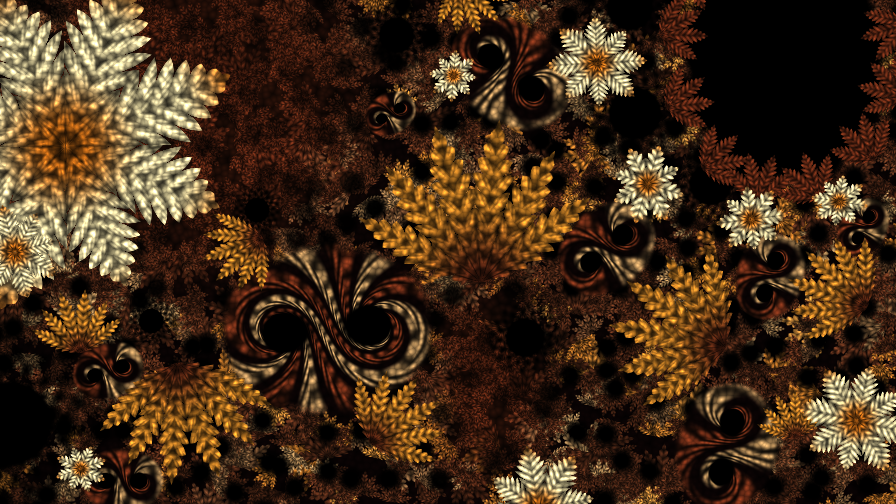
Write a WebGL 2 fragment shader that draws this background.

```glsl
#version 300 es
precision highp float;
// Autumn fractal garden: gold and cream fern leaves, double spirals, dark wells.
// Leaves are folded polar fans with slanted barbs; spirals are the complex
// logarithm of (z - a) / (z + a); a cellular grain adds relief.

uniform vec2 u_resolution;
out vec4 outColor;

#define BARBS 9.0
#define LOBE_WIDTH 1.15
#define TWIST 2.2
#define EYE 0.9
#define REACH 4.5
#define COARSE_CELLS 11.0
#define FINE_CELLS 20.0
#define POCKET_CELLS 13.0
#define GRAIN_CELLS 75.0

const float TAU = 6.283185;
const vec3 BLACK = vec3(.03, .01, .01);
const vec3 UMBER = vec3(.36, .18, .10);
const vec3 RUST = vec3(.37, .15, .075);
const vec3 AMBER = vec3(.78, .42, .09);
const vec3 GOLD = vec3(.80, .51, .15);
const vec3 TAN = vec3(.66, .51, .32);
const vec3 CREAM = vec3(.92, .86, .64);

// Spirals: centre, offset to one eye
const vec4 SPIRALS[9] = vec4[9](
  vec4(.648, .347, .093, .008), vec4(1.014, .856, .045, -.035), vec4(1.204, .507, .035, .03),
  vec4(1.528, .451, .012, .036), vec4(1.713, .549, .012, .024), vec4(1.442, .113, .012, .055),
  vec4(.215, .264, .03, .01), vec4(.243, .046, .036, 0), vec4(.775, .775, .02, .012));
// Gold leaves: base, direction, size
const vec4 LEAVES[9] = vec4[9](
  vec4(.955, .44, 1.66, .335), vec4(1.44, .31, 2.75, .245), vec4(.352, .28, -1.42, .25),
  vec4(.52, .53, 3.7, .13), vec4(.16, .3, 1.7, .13), vec4(.735, .12, .75, .165),
  vec4(1.72, .39, 2.6, .17), vec4(.91, 1.04, -1, .12), vec4(1.58, .13, 1.8, .1));
// Cream stars: centre, size
const vec3 STARS[10] = vec3[10](
  vec3(.13, .71, .37), vec3(1.185, .875, .105), vec3(1.285, .635, .085), vec3(1.49, .565, .075),
  vec3(1.7, .165, .125), vec3(1.07, -.01, .135), vec3(1.665, .6, .06), vec3(.03, .5, .1),
  vec3(.9, .85, .055), vec3(.16, .07, .055));
// Wells: centre, radius
const vec3 WELLS[8] = vec3[8](
  vec3(.787, .93, .05), vec3(.51, .583, .035), vec3(.3, .363, .035), vec3(1.042, .33, .055),
  vec3(1.26, .775, .075), vec3(1.25, .985, .065), vec3(1.41, .635, .06), vec3(.02, .16, .12));

float pixel;

vec2 hash2(vec2 p) {
  return fract(sin(vec2(dot(p, vec2(127.1, 311.7)), dot(p, vec2(269.5, 183.3)))) * 43758.5);
}

vec2 neighbour(vec2 p, int k) { return floor(p) + vec2(k % 3 - 1, k / 3 - 1); }

// Triangle wave, 1 at whole numbers
float ridge(float x) { return abs(fract(x) * 2.0 - 1.0); }

// Distance to the nearest scattered point
float cellular(vec2 p) {
  float d = 1.0;
  for (int k = 0; k < 9; k++) {
    vec2 cell = neighbour(p, k);
    d = min(d, length(cell + hash2(cell) - p));
  }
  return d;
}

// Fan of barbed lobes; returns coverage and shade
vec2 leaf(vec2 p, vec2 base, float dir, float size, float spread, float pairs) {
  vec2 d = (p - base) / size;
  float r = length(d) + 1e-5;
  if (r > 1.1) return vec2(0);
  d *= mat2(cos(dir), sin(dir), -sin(dir), cos(dir));
  float angle = atan(d.y, d.x);
  float lobe = clamp(floor(angle / spread) + .5, .5 - pairs, pairs - .5);
  float a = abs(angle - lobe * spread);
  vec2 q = r * vec2(cos(a), sin(a)) / (1.0 - .2 * fract(abs(lobe) * .37));
  float barbs = size < .1 ? BARBS * .6 : BARBS;
  float barb = ridge((q.x - .8 * q.y) * barbs);
  float width = LOBE_WIDTH * spread * q.x * (1.0 - q.x) * (.5 + .75 * sqrt(barb));
  float cover = 1.0 - smoothstep(-pixel, pixel, (q.y - width) * size);
  // Chevrons on large leaves, dark ribs and folds
  float twig = ridge(q.y * barbs * 2.2 + barb);
  float shade = mix(.45, 1.15, barb) * mix(1.0, .75 + .4 * twig, smoothstep(.1, .25, size));
  shade *= .65 + .35 * smoothstep(0.0, .04, q.y);
  shade *= .5 + .5 * smoothstep(0.0, .18, abs(.5 - a / spread));
  return vec2(cover, shade);
}

void paint(inout vec3 col, vec2 shape, vec3 tone) { col = mix(col, tone * shape.y, shape.x); }

// Undergrowth of small random leaves
void scatter(inout vec3 col, vec2 p, float scale, float redness) {
  for (int k = 0; k < 9; k++) {
    vec2 cell = neighbour(p * scale, k), h = hash2(cell);
    vec3 tone = mix(UMBER, TAN, smoothstep(.65, 1.0, h.y));
    tone = mix(tone, GOLD, .6 * step(.88, h.x)) * (.6 + .5 * h.x);
    tone = mix(tone, RUST * (.6 + .4 * h.y), redness);
    paint(col, leaf(p, (cell + h) / scale, TAU * fract(h.x * 7.0 + h.y), .95 / scale, .5, 3.0), tone);
  }
}

void spiral(inout vec3 col, vec2 z, vec2 a) {
  vec2 n = z - a, m = z + a;
  float size = length(a), oval = length(n) * length(m) / (size * size);
  if (oval > REACH) return;
  float re = log((length(n) + 1e-5) / (length(m) + 1e-5));
  float im = atan(n.y * m.x - n.x * m.y, dot(n, m));
  float band = (size > .07 ? 6.0 : 2.0) * (im + TWIST * re) / TAU;
  float across = ridge(band);
  float feather = .7 + .5 * sin(re * size * 380.0 + across * 6.0);
  vec3 tone = mix(RUST, TAN * .9, mod(floor(band), 2.0)) * feather;
  tone = mix(tone, BLACK, smoothstep(.4, .85, across));
  tone *= smoothstep(EYE - .1, EYE + .1, oval);
  col = mix(tone, col, smoothstep(REACH * .75, REACH, oval));
}

void main() {
  vec2 p = gl_FragCoord.xy / u_resolution.y;
  pixel = 1.0 / u_resolution.y;

  // Ground with round dark pockets
  float redness = max(1.0 - smoothstep(.2, .44, length(p - vec2(.38, .8))),
    1.0 - smoothstep(.06, .22, length((p - vec2(.97, .24)) * vec2(1.3, .8))));
  vec3 col = mix(BLACK, RUST * .3, redness);
  scatter(col, p, COARSE_CELLS, redness);
  scatter(col, p, FINE_CELLS, redness);
  col *= mix(smoothstep(.15, .42, cellular(p * POCKET_CELLS)), 1.0, .6 * redness);
  for (int i = 0; i < 9; i++) spiral(col, p - SPIRALS[i].xy, SPIRALS[i].zw);

  // Wells with beaded rims
  for (int i = 0; i < 8; i++) {
    vec2 d = p - WELLS[i].xy;
    float r = length(d) / WELLS[i].z;
    float bead = .5 + .5 * sin(atan(d.y, d.x + 1e-5) * 16.0) * sin(r * 12.0);
    col *= mix(bead, 1.0, smoothstep(1.0, 1.8, r)) * smoothstep(.65, .75, r);
  }

  // Great void ringed by rust leaves
  vec2 centre = vec2(1.556, .89), v = p - centre;
  float rim = length(v * vec2(1, .8)) - .195 - .012 * sin(atan(v.y, v.x) * 9.0);
  col *= smoothstep(-pixel, .02, rim);
  for (int i = 0; i < 9; i++) {
    float a = 2.5 + .5 * float(i);
    vec2 base = centre + vec2(.25, .295) * vec2(cos(a), sin(a));
    paint(col, leaf(p, base, a + TAU * .5 + .4 * sin(a * 9.0), .1, .55, 2.0), RUST * 1.1);
  }

  // Gold leaves and cream stars
  for (int i = 0; i < 9; i++) {
    vec4 l = LEAVES[i];
    float r = length(p - l.xy) / l.w;
    paint(col, leaf(p, l.xy, l.z, l.w, .4, 3.0), mix(RUST, GOLD, smoothstep(.05, .5, r)));
  }
  for (int i = 0; i < 10; i++) {
    vec3 s = STARS[i];
    float r = length(p - s.xy) / s.z;
    vec3 tone = mix(AMBER, CREAM, smoothstep(.1, .45, r) * (1.0 - smoothstep(.65, 1.0, r)));
    paint(col, leaf(p, s.xy, .8 + 2.0 * float(i), s.z, TAU / 8.0, 4.0), tone);
  }

  // Relief grain
  col *= mix(1.5, .4, cellular(p * GRAIN_CELLS));
  outColor = vec4(col, 1);
}
```
